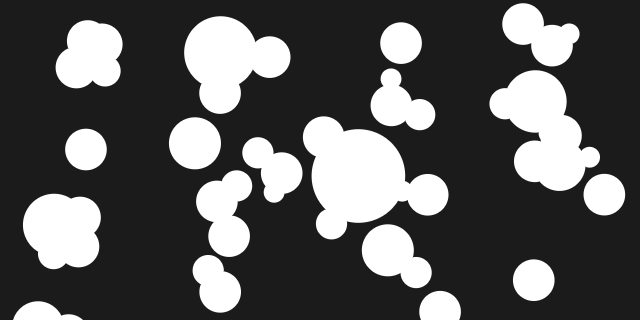
A Shadertoy shader for this pattern:

```glsl
#define CLUSTERS 24
#define BASE_RADIUS 0.065
#define LARGEST 2.25
#define SIZE_FALLOFF 0.33
#define JITTER 0.06
#define START vec2(0.56, 0.45)
#define STRIDE vec2(0.7549, 0.4302)
#define BACKGROUND vec3(0.105)
#define DISC_COLOR vec3(1.0)

float disc(vec2 p, vec2 center, float radius) {
    return length(p - center) - radius;
}

// Evenly spread cluster centers, loosened by sine jitter
vec2 clusterCenter(float i, float aspect) {
    vec2 spread = fract(START + i * STRIDE) * vec2(aspect, 1.0);
    return spread + JITTER * vec2(1.0, -1.0) * sin(i * i * vec2(1.7, 2.3));
}

// A few large discs, then many of the base size, in quarter steps
float mainRadius(float i) {
    float ratio = LARGEST * pow(i + 1.0, -SIZE_FALLOFF);
    return BASE_RADIUS * max(1.0, floor(ratio * 4.0 + 0.5) / 4.0);
}

// One main disc with zero to two partly merged satellites
float cluster(vec2 p, float i, float aspect) {
    vec2 center = clusterCenter(i, aspect);
    float radius = mainRadius(i);
    float d = disc(p, center, radius);

    float satellites = 2.0 - mod(i, 3.0);
    for (float j = 0.0; j < satellites; j++) {
        float size = BASE_RADIUS * (1.0 - 0.25 * mod(floor(i / 3.0) + j, 3.0));
        float angle = 2.3 + i * 2.4 + j * 1.9;
        float reach = (0.77 + 0.12 * sin(i * 3.7 + j * 2.0)) * (radius + size);
        d = min(d, disc(p, center + reach * vec2(cos(angle), sin(angle)), size));
    }
    return d;
}

void mainImage(out vec4 fragColor, in vec2 fragCoord) {
    vec2 p = fragCoord / iResolution.y;
    float aspect = iResolution.x / iResolution.y;

    // Union of all clusters
    float d = 1e3;
    for (int i = 0; i < CLUSTERS; i++) {
        d = min(d, cluster(p, float(i), aspect));
    }

    // Edge smoothed over one pixel
    float coverage = clamp(0.5 - d * iResolution.y, 0.0, 1.0);
    fragColor = vec4(mix(BACKGROUND, DISC_COLOR, coverage), 1.0);
}
```
